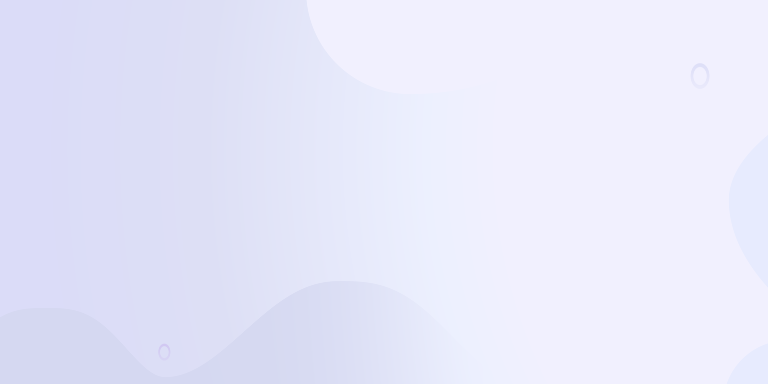
Reproduce this background procedurally as a WebGL 2 fragment shader.

```glsl
#version 300 es
precision highp float;

uniform vec2 u_resolution;
out vec4 fragColor;

const float PI = 3.14159265;
const vec3 LAVENDER = vec3(0.859, 0.863, 0.971);
const vec3 MIST = vec3(0.867, 0.875, 0.961);
const vec3 ICE = vec3(0.926, 0.940, 0.996);
const vec3 PEARL = vec3(0.945, 0.941, 0.996);
const vec3 PALE_BLUE = vec3(0.906, 0.922, 0.996);
const vec3 WAVE_SHADE = vec3(0.830, 0.843, 0.940);
const vec3 VIOLET = vec3(0.800, 0.745, 0.940);
const vec3 PERIWINKLE = vec3(0.870, 0.875, 0.970);

// Coverage of a shape whose signed distance is negative inside
float cover(float dist, float pixel) {
    return 1.0 - smoothstep(-0.5 * pixel, 0.5 * pixel, dist);
}

float ramp(float from, float to, float value) {
    return clamp((value - from) / (to - from), 0.0, 1.0);
}

// Smooth hill of unit height; a larger power flattens its crest
float hill(float x, float center, float width, float power) {
    float u = min(abs(x - center) / width, 1.0);
    return 0.5 + 0.5 * cos(PI * pow(u, power));
}

// Wide radial gradient centred beyond the right edge
vec3 backdrop(vec2 p, vec2 center) {
    float d = distance(p, center);
    vec3 color = mix(LAVENDER, MIST, ramp(2.54, 2.12, d));
    color = mix(color, ICE, ramp(2.12, 1.55, d));
    return mix(color, PEARL, ramp(1.55, 1.354, d));
}

// Vertical distance to two rolling hills along the bottom
float waveDistance(vec2 p) {
    float rising = hill(p.x, 0.885, 0.455, 1.1);
    float falling = hill(p.x, 0.885, 0.45, 1.4);
    float large = p.x < 0.885 ? rising : falling;
    float crest = 0.018 + 0.18 * hill(p.x, 0.12, 0.31, 1.5) + 0.25 * large;
    return p.y - crest;
}

// Disc whose right half is stretched sideways
float droopDistance(vec2 p, vec2 center, float radius, float squeeze) {
    vec2 q = p - center;
    q.x *= q.x > 0.0 ? squeeze : 1.0;
    return length(q) - radius;
}

// Bulge entering from the right, with a separate bend above and below
float bulgeDistance(vec2 p, vec2 tip, float bendUp, float bendDown) {
    float dy = p.y - tip.y;
    float bend = dy > 0.0 ? bendUp : bendDown;
    float slope = 2.0 * bend * dy;
    return (tip.x + bend * dy * dy - p.x) / sqrt(1.0 + slope * slope);
}

// Small oval outline that fades toward its base
float ovalMark(vec2 p, vec2 center, vec2 size, float pixel) {
    vec2 q = (p - center) / size;
    float band = abs(length(q) - 0.75) - 0.13;
    return cover(band * size.x, pixel) * mix(0.4, 1.0, smoothstep(-1.0, 1.0, q.y));
}

void main() {
    float pixel = 1.0 / u_resolution.y;
    vec2 p = gl_FragCoord.xy * pixel;
    p.x *= 2.0 * u_resolution.y / u_resolution.x;

    vec3 color = backdrop(p, vec2(2.656, 0.61));

    // Bottom wave, dissolving to the right
    float waveFade = 0.8 * (1.0 - smoothstep(0.65, 1.3, p.x));
    color = mix(color, WAVE_SHADE, waveFade * cover(waveDistance(p), pixel));

    // Pale blob hanging from the top
    float droop = droopDistance(p, vec2(1.068, 1.026), 0.271, 0.61);
    color = mix(color, PEARL, cover(droop, pixel));

    // Blue shapes on the right
    float bulge = bulgeDistance(p, vec2(1.898, 0.479), 3.54, 1.96);
    float corner = distance(p, vec2(2.052, -0.055)) - 0.169;
    color = mix(color, PALE_BLUE, cover(min(bulge, corner), pixel));

    // Faint accents
    color = mix(color, PERIWINKLE, ovalMark(p, vec2(1.823, 0.802), vec2(0.028, 0.038), pixel));
    color = mix(color, VIOLET, 0.7 * ovalMark(p, vec2(0.428, 0.083), vec2(0.018, 0.025), pixel));

    fragColor = vec4(color, 1.0);
}
```
